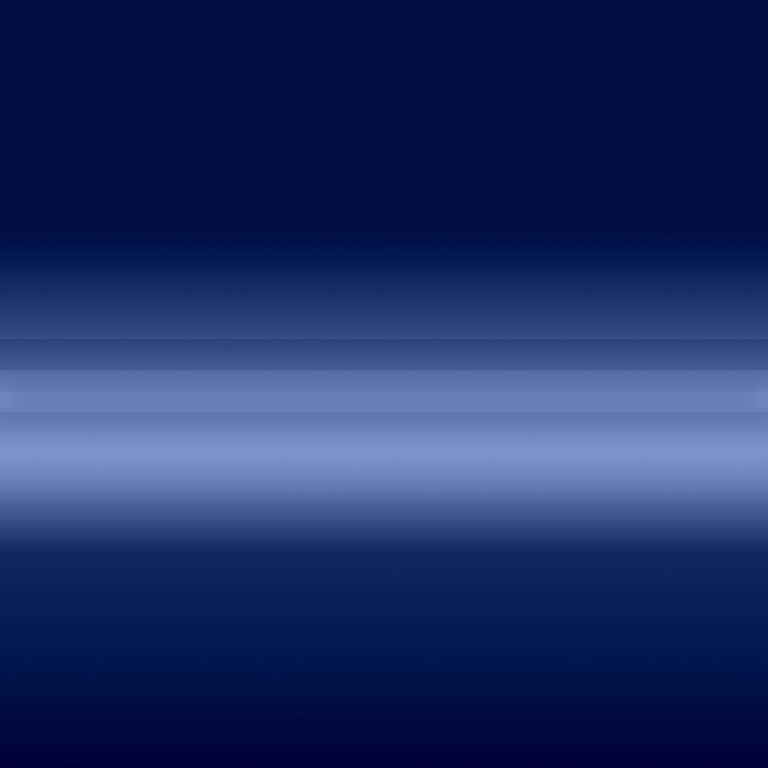
This background is drawn by a Shadertoy shader. Its source:

```glsl
// Soft horizontal bands of blue light glowing across a deep navy field.
#define NIGHT_LEVEL 0.055
#define PEAK_LEVEL 0.580
#define EDGE_SOFTNESS 0.0012
#define SIDE_GLOW 0.025
#define GRAIN 0.004

// Linear blend from a to b while t runs from start to end.
float ramp(float t, float start, float end, float a, float b) {
    return mix(a, b, clamp((t - start) / (end - start), 0.0, 1.0));
}

// Replaces the level above an edge with the level below it.
float layer(float above, float below, float t, float edge) {
    return mix(above, below, smoothstep(-EDGE_SOFTNESS, EDGE_SOFTNESS, t - edge));
}

float hash(vec2 p) {
    return fract(sin(dot(p, vec2(127.1, 311.7))) * 43758.55);
}

// Brightness by depth t, measured downward from the top.
float bandLevel(float t) {
    // Night fading into the upper haze
    float haze = mix(NIGHT_LEVEL, 0.10, smoothstep(0.298, 0.338, t));
    haze += ramp(t, 0.333, 0.441, 0.0, 0.205);

    // Thin overlapping sheets of light
    float level = layer(haze, ramp(t, 0.441, 0.482, 0.26, 0.37), t, 0.4415);
    level = layer(level, ramp(t, 0.482, 0.511, 0.425, 0.485), t, 0.4822);
    level = layer(level, 0.503, t, 0.5113);

    // Bright lower beam and its falloff
    float beam = mix(0.455, PEAK_LEVEL, smoothstep(0.528, 0.592, t));
    beam -= (PEAK_LEVEL - 0.47) * smoothstep(0.585, 0.650, t);
    beam -= ramp(t, 0.635, 0.720, 0.0, 0.31);
    level = layer(level, beam, t, 0.5368);

    // Long fade to the darkest base
    float base = ramp(t, 0.720, 0.860, 0.160, 0.090);
    base -= ramp(t, 0.860, 1.0, 0.0, 0.090);
    return layer(level, base, t, 0.720);
}

void mainImage(out vec4 fragColor, in vec2 fragCoord) {
    vec2 uv = fragCoord / iResolution.xy;
    float t = 1.0 - uv.y;
    float level = bandLevel(t);

    // Faint glow at both side borders
    float border = min(uv.x, 1.0 - uv.x);
    vec2 glow = vec2(border / 0.018, (t - 0.515) / 0.022);
    level += SIDE_GLOW * exp(-dot(glow, glow));

    // One brightness value spread over the blue palette
    vec3 color = vec3(level - 0.10, level, level + 0.215);
    color += GRAIN * (hash(floor(uv * 512.0)) - 0.5);
    fragColor = vec4(clamp(color, 0.0, 1.0), 1.0);
}
```
